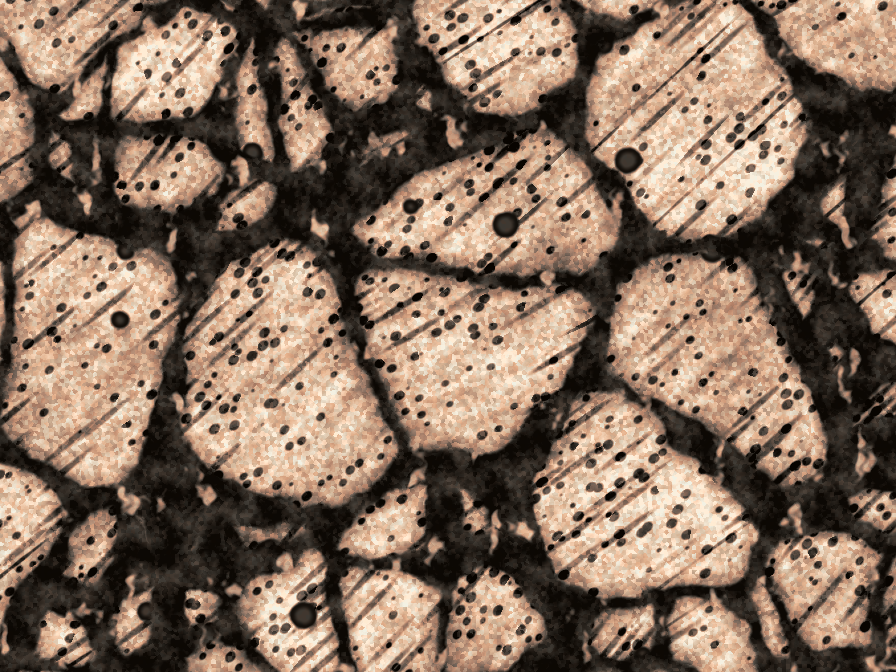
A Shadertoy shader for this texture:

```glsl
// Polished stone section: tan mineral grains packed between dark, uneven veins.
// Rounded Voronoi cells form the grains; stretched cellular noise cuts scratches
// and pits, layered sines bend the borders, and one tone ramp colours it all.

vec2 hash2(vec2 p) {
    vec3 q = fract(p.xyx * vec3(0.1031, 0.1030, 0.0973));
    q += dot(q, q.yzx + 33.33);
    return fract((q.xx + q.yz) * q.zy);
}

// Layered sines, roughly -1 to 1
float waves(vec2 p) {
    float sum = 0.0, amp = 0.5;
    for (int i = 0; i < 5; i++) {
        p = mat2(0.8, 0.6, -0.6, 0.8) * p * 1.7 + 1.3;
        sum += amp * sin(p.x + 1.7 * sin(p.y));
        amp *= 0.62;
    }
    return sum;
}

// Cellular noise: x = distance to the nearest seed, yz = random pair of its cell
vec3 cells(vec2 p) {
    vec2 base = floor(p), id = base;
    float nearest = 9.0;
    for (int y = -1; y <= 1; y++)
    for (int x = -1; x <= 1; x++) {
        vec2 c = base + vec2(x, y);
        float d = length(c + 0.1 + 0.8 * hash2(c) - p);
        if (d < nearest) { nearest = d; id = c; }
    }
    return vec3(nearest, hash2(id + 71.0));
}

// Grain packing: x = softened distance to the border, yz = random pair
vec3 grains(vec2 p) {
    vec2 base = floor(p), id = base, toSeed = vec2(9.0);
    for (int y = -1; y <= 1; y++)
    for (int x = -1; x <= 1; x++) {
        vec2 c = base + vec2(x, y);
        vec2 r = c + 0.1 + 0.8 * hash2(c) - p;
        if (dot(r, r) < dot(toSeed, toSeed)) { toSeed = r; id = c; }
    }
    float sum = 0.0;
    for (int y = -2; y <= 2; y++)
    for (int x = -2; x <= 2; x++) {
        if (x == 0 && y == 0) continue;
        vec2 c = id + vec2(x, y);
        vec2 r = c + 0.1 + 0.8 * hash2(c) - p;
        sum += exp(-16.0 * dot(0.5 * (toSeed + r), normalize(r - toSeed)));
    }
    return vec3(-log(sum) / 16.0, hash2(id + 37.0));
}

// Evenly spaced tones: soot, umber, brown, clay, sand, cream
vec3 stoneColour(float tone) {
    vec3 shades[6] = vec3[6](
        vec3(0.10, 0.08, 0.06), vec3(0.27, 0.24, 0.21), vec3(0.46, 0.38, 0.33),
        vec3(0.69, 0.52, 0.43), vec3(0.86, 0.70, 0.57), vec3(0.96, 0.88, 0.79));
    float x = clamp((tone - 0.08) / 0.162, -0.4, 5.3);
    int i = int(clamp(x, 0.0, 4.0));
    return mix(shades[i], shades[i + 1], x - float(i));
}

void mainImage(out vec4 fragColor, in vec2 fragCoord) {
    vec2 uv = fragCoord / iResolution.y;

    // Ragged grain outlines; some grains break into smaller ones
    vec2 bent = uv + 0.013 * vec2(waves(uv * 8.0), waves(uv * 8.0 + 40.0))
                   + 0.003 * vec2(waves(uv * 50.0), waves(uv * 50.0 + 20.0));
    vec3 grain = grains(bent * 3.3 + 5.0);
    float border = grain.x / 3.3;
    if (grain.y > 0.66) {
        vec3 shard = grains(bent * 6.2 + 20.0);
        border = min(border, shard.x / 6.2);
        grain.yz = shard.yz;
    }
    float veinWidth = 0.006 + 0.022 * smoothstep(-0.3, 0.8, waves(uv * 5.0 + 3.0));
    float depth = border - veinWidth;
    float solid = smoothstep(-0.002, 0.006, depth);

    // Polishing direction differs a little from grain to grain
    float angle = 0.72 + 0.4 * (grain.y - 0.5);
    vec2 along = vec2(cos(angle), sin(angle));
    vec2 lay = vec2(dot(uv, along), dot(uv, vec2(-along.y, along.x)));

    // Grain body: dark rim, broad mottling, streaks and fine grit
    vec3 grit = cells(uv * 165.0);
    float tone = 0.78 + 0.12 * (grain.z - 0.5);
    tone -= 0.27 * (1.0 - smoothstep(0.0, 0.026, depth));
    tone += 0.08 * waves(uv * 10.0) + 0.08 * waves(lay * vec2(5.0, 48.0));
    tone += 0.22 * (grit.y - 0.5) + 0.07 * waves(uv * 75.0);

    // Dashed scratches and a few long straight cracks
    vec3 dash = cells(lay * vec2(6.0, 62.0) + 9.0);
    float scratch = (1.0 - smoothstep(0.16, 0.42, dash.x)) * smoothstep(0.55, 0.8, dash.y);
    tone -= 0.42 * scratch;
    float crack = abs(fract(lay.y * 7.0 + grain.z) - 0.5) / 7.0 + 0.0008 * waves(uv * 30.0);
    tone -= 0.5 * (1.0 - smoothstep(0.0008, 0.0035, crack)) * step(0.5, grain.z)
                * smoothstep(-0.3, 0.2, waves(lay * vec2(4.0, 1.0)));

    // Small pits crowd some areas; rare round bubbles have a dull centre
    vec3 pit = cells(lay * vec2(40.0, 54.0));
    float pitSize = 0.36 * smoothstep(0.45, 1.0, pit.y + 0.2 * waves(uv * 6.0));
    tone -= 0.55 * (1.0 - smoothstep(pitSize - 0.08, pitSize + 0.09, pit.x))
                 * smoothstep(0.05, 0.15, pitSize);
    vec3 bubble = cells(uv * 7.0 + 14.0);
    float rim = bubble.x - 0.07 - 0.07 * bubble.z + 0.01 * waves(uv * 40.0);
    float hole = (1.0 - smoothstep(-0.015, 0.025, rim)) * step(0.76, bubble.y);
    tone = mix(tone, 0.06 + 0.16 * smoothstep(0.02, 0.08, -rim), hole);

    // Vein filling: soot with brown smears and scattered bright chips
    float vein = 0.10 + 0.13 * waves(uv * 32.0) + 0.10 * (grit.y - 0.5);
    vein += 0.55 * smoothstep(0.55, 0.95, waves(uv * vec2(24.0, 17.0) + 9.0));
    tone = mix(max(vein, 0.03), tone, solid);

    // Faint warm and cool flecks
    vec3 colour = stoneColour(tone) * (1.0 + 0.09 * (grit.z - 0.5) * vec3(1.0, -0.3, -1.0));
    fragColor = vec4(clamp(colour, 0.0, 1.0), 1.0);
}
```
